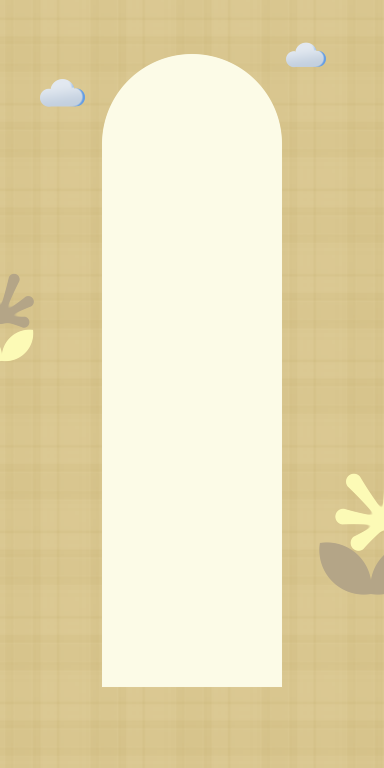
A Shadertoy shader for this background:

```glsl
// Cream arch on a tan plaid cloth, with two small clouds and leafy sprigs at the sides.

// Lengths are in canvas widths: x runs 0..1, y runs 0..2.
const vec3 CLOTH = vec3(0.862, 0.790, 0.580);
const vec3 CLOTH_DARK = vec3(0.800, 0.720, 0.480);
const vec3 CREAM = vec3(0.988, 0.984, 0.906);
const vec3 TAUPE = vec3(0.706, 0.647, 0.530);
const vec3 LEMON = vec3(0.988, 0.980, 0.714);
const vec3 CLOUD_TOP = vec3(0.885, 0.910, 0.940);
const vec3 CLOUD_BASE = vec3(0.765, 0.815, 0.875);
const vec3 CLOUD_RIM = vec3(0.400, 0.620, 0.890);

const float ARCH_HALF_WIDTH = 0.2344;
const float ARCH_SPRING = 1.625;
const float ARCH_FLOOR = 0.2109;
const float PLAID_PERIOD = 0.2227;
const float THREADS = 24.0;

float hash(float n) {
    n = fract(n * 0.1031);
    n *= n + 33.33;
    return fract(n * (n + n));
}

float fill(float d) {
    float pixel = 1.0 / iResolution.x;
    return 1.0 - smoothstep(-0.6 * pixel, 0.6 * pixel, d);
}

float smoothUnion(float a, float b, float k) {
    float h = max(k - abs(a - b), 0.0) / k;
    return min(a, b) - 0.25 * h * h * k;
}

float stripe(float phase, float centre, float halfWidth) {
    float d = abs(fract(phase - centre + 0.5) - 0.5);
    return 1.0 - smoothstep(halfWidth - 0.012, halfWidth + 0.012, d);
}

// Darkness of the bands and fine threads along one axis
float weave(float t) {
    float phase = t / PLAID_PERIOD;
    float bands = 0.22 * stripe(phase, 0.19, 0.050)
                + 0.22 * stripe(phase, 0.51, 0.045)
                + 0.12 * stripe(phase, 0.35, 0.100)
                + 0.20 * stripe(phase, 0.76, 0.015);
    return bands + 0.08 * hash(floor(fract(phase) * THREADS) + 7.0);
}

float archDistance(vec2 p) {
    vec2 q = vec2(p.x - 0.5, max(p.y - ARCH_SPRING, 0.0));
    return max(length(q) - ARCH_HALF_WIDTH, ARCH_FLOOR - p.y);
}

// Two mirrored lens-shaped leaves rising from a stem
float leafPair(vec2 p, vec2 stem, vec2 reach, float halfWidth) {
    vec2 q = vec2(abs(p.x - stem.x), p.y - stem.y) - 0.5 * reach;
    vec2 along = normalize(reach);
    q = vec2(dot(q, along), abs(dot(q, vec2(-along.y, along.x))));
    float halfLength = 0.5 * length(reach);
    float radius = (halfLength * halfLength + halfWidth * halfWidth) / (2.0 * halfWidth);
    return length(q + vec2(0.0, radius - halfWidth)) - radius;
}

// Fan of rounded fingers, each shorter than the one before
float frond(vec2 p, vec2 root, float startAngle, float stepAngle, float reach, float tipRadius) {
    float d = 1.0;
    for (int i = 0; i < 4; i++) {
        float angle = radians(startAngle + stepAngle * float(i));
        vec2 finger = (reach - 0.022 * float(i)) * vec2(cos(angle), sin(angle));
        vec2 q = p - root;
        float h = clamp(dot(q, finger) / dot(finger, finger), 0.0, 1.0);
        float radius = tipRadius * mix(0.55, 1.0, h * h);
        d = smoothUnion(d, length(q - finger * h) - radius, 0.016);
    }
    return d;
}

// Cloud in local units, one unit being half its width
float cloudDistance(vec2 q) {
    float puffs = min(length(q - vec2(-0.60, -0.21)) - 0.40,
                      length(q - vec2(0.60, -0.19)) - 0.40);
    puffs = min(puffs, length(q - vec2(0.0, 0.08)) - 0.54);
    vec2 base = abs(q - vec2(0.0, -0.40)) - vec2(0.60, 0.20);
    return min(puffs, length(max(base, 0.0)) + min(max(base.x, base.y), 0.0));
}

vec3 addCloud(vec3 color, vec2 p, vec2 centre, float size) {
    vec2 q = (p - centre) / size;
    vec3 body = mix(CLOUD_BASE, CLOUD_TOP, smoothstep(-0.6, 0.45, q.y - 0.15 * q.x));
    float rim = smoothstep(-0.04, 0.06, cloudDistance(q + vec2(0.12, -0.02)));
    body = mix(body, CLOUD_RIM, rim * smoothstep(0.2, 0.8, q.x));
    return mix(color, body, fill(cloudDistance(q) * size));
}

void mainImage(out vec4 fragColor, in vec2 fragCoord) {
    vec2 p = fragCoord / iResolution.xy * vec2(1.0, 2.0);

    // Cloth and arch
    float shade = weave(p.x + 0.018) + weave(p.y);
    vec3 color = mix(CLOTH, CLOTH_DARK, shade);
    color = mix(color, CREAM, fill(archDistance(p)));

    // Clouds
    color = addCloud(color, p, vec2(0.1628, 1.7578), 0.0586);
    color = addCloud(color, p, vec2(0.7969, 1.8568), 0.0520);

    // Left sprig
    color = mix(color, LEMON, fill(leafPair(p, vec2(0.005, 1.060), vec2(0.081, 0.081), 0.028)));
    color = mix(color, TAUPE, fill(frond(p, vec2(0.0, 1.172), 110.0, -40.0, 0.129, 0.0145)));

    // Right sprig
    color = mix(color, TAUPE, fill(leafPair(p, vec2(0.966, 0.453), vec2(0.133, 0.133), 0.048)));
    color = mix(color, LEMON, fill(frond(p, vec2(1.005, 0.641), 84.0, 44.5, 0.156, 0.0205)));

    fragColor = vec4(color, 1.0);
}
```
